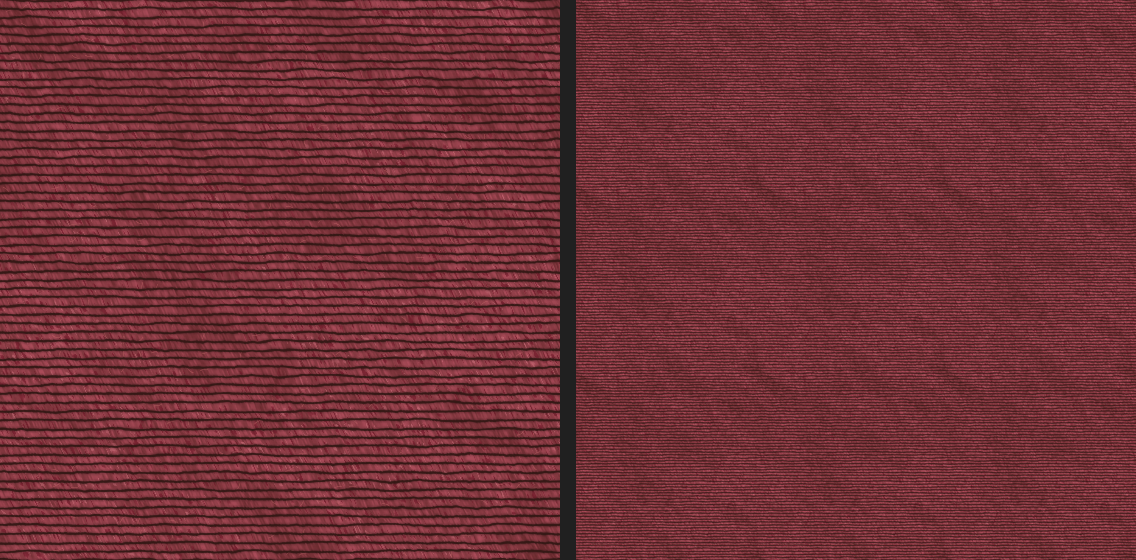
Left: one tile. Right: repeated 3 by 3.
This texture is drawn by a three.js fragment shader. Its source:

```glsl
// Crimson ribbed cloth: 64 rows of slanted fibres parted by dark wavy grooves.
varying vec2 vUv;

float hash(vec2 p) {
  vec3 q = fract(vec3(p.xyx) * 0.1031);
  q += dot(q, q.yzx + 33.33);
  return fract((q.x + q.y) * q.z);
}

// Value noise that wraps after a whole number of cells.
float noise(vec2 p, vec2 period) {
  vec2 i = floor(p);
  vec2 f = fract(p);
  f = f * f * (3.0 - 2.0 * f);
  vec2 a = mod(i, period);
  vec2 b = mod(i + 1.0, period);
  return mix(mix(hash(a), hash(vec2(b.x, a.y)), f.x),
             mix(hash(vec2(a.x, b.y)), hash(b), f.x), f.y);
}

// Loose hairs: one short segment in some cells of a wrapping grid.
float looseHairs(vec2 uv, float cells) {
  vec2 id = mod(floor(uv * cells), cells);
  vec2 p = fract(uv * cells) - 0.5;
  p -= 0.3 * (vec2(hash(id + 3.0), hash(id + 71.0)) - 0.5);
  float angle = 6.2832 * hash(id + 19.0);
  vec2 dir = vec2(cos(angle), sin(angle));
  float along = clamp(dot(p, dir), -0.22, 0.22);
  p += vec2(-dir.y, dir.x) * along * along * 0.8;
  float d = length(p - dir * along);
  return (1.0 - smoothstep(0.01, 0.045, d)) * step(0.72, hash(id + 47.0));
}

void main() {
  vec2 uv = vUv;
  const float rows = 64.0;

  // Uneven rows: long and short waves bend the grooves.
  float wave = noise(uv * vec2(20.0, rows), vec2(20.0, rows)) - 0.5;
  float ripple = noise(uv * vec2(90.0, rows) + 0.5, vec2(90.0, rows)) - 0.5;
  float y = uv.y * rows + 0.28 * wave + 0.14 * ripple;
  float row = floor(y);
  float t = fract(y);

  // Fibres lean down to the right inside each row.
  float lean = uv.x + 0.5 * t / rows;
  float fine = noise(vec2(lean * 360.0, y * 2.0), vec2(360.0, rows * 2.0));
  float broad = noise(vec2(lean * 150.0, y + 0.5), vec2(150.0, rows));

  // Large slanted patches, shared by neighbouring rows.
  vec2 slant = vec2(uv.x + uv.y, uv.y);
  float patches = 0.6 * noise(slant * vec2(9.0, 5.0), vec2(9.0, 5.0))
                + 0.4 * noise(slant * vec2(26.0, 12.0), vec2(26.0, 12.0));

  float tone = 0.5 + 0.6 * (fine - 0.5) + 0.45 * (broad - 0.5) + 0.6 * (patches - 0.5);
  tone += 0.12 * (hash(vec2(mod(row, rows), 9.0)) - 0.5);
  vec3 color = mix(vec3(0.41, 0.165, 0.18), vec3(0.64, 0.285, 0.335), clamp(tone, 0.0, 1.0));

  // Deep red strands and pale glossy strands.
  float strand = noise(vec2(lean * 300.0 + 0.4, y * 1.5), vec2(300.0, rows * 1.5));
  float deep = (1.0 - smoothstep(0.1, 0.28, strand)) * smoothstep(0.25, 0.6, patches);
  float gloss = smoothstep(0.8, 0.97, strand) * smoothstep(0.4, 0.75, patches);
  color = mix(color, vec3(0.42, 0.09, 0.15), 0.65 * deep);
  color = mix(color, vec3(0.78, 0.43, 0.47), 0.6 * gloss);
  color = mix(color, vec3(0.72, 0.38, 0.38), 0.4 * looseHairs(uv, 34.0));

  // Rounded rows and the dark groove between them.
  float edge = min(t, 1.0 - t);
  color *= mix(0.87, 1.03, smoothstep(0.1, 0.42, edge));
  float frayed = edge + 0.05 * (fine - 0.5);
  float groove = 1.0 - smoothstep(0.04, 0.21, frayed);
  color = mix(color, vec3(0.2, 0.095, 0.08), 0.95 * groove);

  gl_FragColor = vec4(color, 1.0);
}
```
